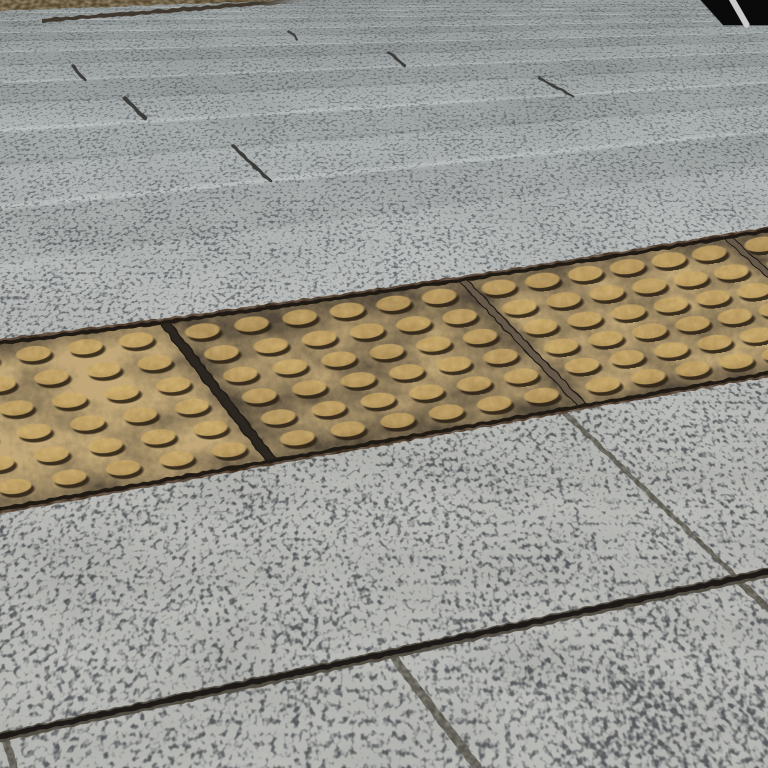
This texture is drawn by a Shadertoy shader. Its source:

```glsl
// Sunlit granite paving crossed by a band of ochre tactile tiles, with shallow steps above.
// The band is a bent grid mapped to and from the canvas, so each stud is found by rounding;
// the stone is gradient noise in perspective, and the joints are distances to segments.

float px; // width of one pixel in canvas units

vec2 gradient(vec2 cell) {
    float a = 6.2832 * fract(sin(dot(cell, vec2(127.1, 311.7))) * 43758.55);
    return vec2(cos(a), sin(a));
}

float noise(vec2 p) {
    vec2 i = floor(p), f = p - i, e = vec2(1, 0);
    vec2 w = f * f * f * (f * (f * 6.0 - 15.0) + 10.0);
    float a = dot(gradient(i), f), b = dot(gradient(i + e), f - e);
    float c = dot(gradient(i + e.yx), f - e.yx), d = dot(gradient(i + 1.0), f - 1.0);
    return mix(mix(a, b, w.x), mix(c, d, w.x), w.y);
}

float fbm(vec2 p) {
    return noise(p) + 0.5 * noise(p * 2.1 + 7.3) + 0.25 * noise(p * 4.3 + 3.1);
}

float inside(float d) { return 1.0 - smoothstep(-px, px, d); }

float joint(vec2 p, vec2 a, vec2 b, float halfWidth) {
    vec2 s = b - a;
    float t = clamp(dot(p - a, s) / dot(s, s), 0.0, 1.0);
    return inside(length(p - a - s * t) - halfWidth);
}

// Upper and lower borders of the tactile band
float bandTop(float x) { return 0.449 - 0.147 * x + 0.024 * x * (1.0 - x); }
float bandBottom(float x) { return 0.661 - 0.177 * x; }

vec2 bandToCanvas(vec2 t) {
    float x = 0.216 + 0.4095 * t.x - 0.0215 * t.x * t.x + t.y * (0.137 + 0.017 * t.x);
    return vec2(x, mix(bandTop(x), bandBottom(x), t.y));
}

vec2 canvasToBand(vec2 p) {
    float top = bandTop(p.x), v = (p.y - top) / (bandBottom(p.x) - top);
    float b = 0.4095 + 0.017 * v, c = p.x - 0.216 - 0.137 * v;
    return vec2((b - sqrt(max(b * b - 0.086 * c, 0.0))) / 0.043, v);
}

vec3 granite(vec2 p) {
    float depth = p.y + 0.8;
    vec2 g = vec2((p.x - 0.5) * 190.0, -300.0) / depth;
    float near = smoothstep(0.1, 0.65, p.y);
    float speck = noise(g) + 0.55 * noise(g * 1.9 + 5.0) + 0.22 * fbm(g * 0.12);
    speck += 0.2 * smoothstep(0.28, 0.0, length((p - vec2(0.87, 0.95)) * vec2(0.8, 1.8)));
    vec3 light = mix(vec3(0.67, 0.69, 0.69), vec3(0.71, 0.715, 0.70), near);
    light += 0.04 * smoothstep(0.2, 0.38, p.y) * (1.0 - near) - 0.07 * smoothstep(0.2, 0.0, p.y);
    vec3 dark = mix(vec3(0.46, 0.48, 0.49), vec3(0.35, 0.36, 0.37), near);
    return mix(light, dark, smoothstep(-0.1, 0.68, speck)) + 0.035 * fbm(p * vec2(5, 14));
}

// Steps shrink geometrically towards the top
vec3 addSteps(vec3 col, vec2 p) {
    float s = log(max(p.y, 0.004) / (0.27 * (1.0 - 0.37 * p.x))) / log(0.63);
    float f = fract(s), shown = smoothstep(-0.6, -0.4, s);
    float riser = smoothstep(0.47, 0.53, f) * (1.0 - smoothstep(0.96, 1.0, f));
    col -= 0.04 * riser * shown;
    col += 0.06 * smoothstep(0.06, 0.0, min(f, 1.0 - f)) * shown;
    return col - 0.05 * smoothstep(0.05, 0.0, abs(f - 0.5)) * shown;
}

vec3 tactile(vec2 p, vec2 t) {
    float tile = floor(t.x), fu = t.x - tile;
    float rim = min(min(fu, 1.0 - fu) * 2.0, min(t.y, 1.0 - t.y));
    float dirt = 0.16 + 0.27 * step(abs(tile), 0.5) + 0.14 * step(0.5, tile);
    dirt += 0.38 * smoothstep(0.2, 0.0, rim) + 0.55 * fbm(t * vec2(5, 4)) + 0.16 * fbm(p * 110.0);
    dirt = clamp(dirt, 0.0, 1.0);
    vec3 col = mix(vec3(0.76, 0.66, 0.47), vec3(0.33, 0.29, 0.23), dirt);

    // Six by six studs on each tile
    float row = clamp(round((t.y - 0.08) / 0.161), 0.0, 5.0);
    float column = clamp(round((fu - 0.087 - 0.035 * t.y) / 0.158), 0.0, 5.0);
    float v = 0.08 + 0.161 * row;
    vec2 d = p - bandToCanvas(vec2(tile + 0.087 + 0.158 * column + 0.035 * v, v));
    d.y += 0.08 * d.x;
    vec2 radius = vec2(0.0225, 0.0098);
    float shade = length((d - vec2(0.004, 0.005)) / radius);
    float stud = length(d / radius);
    col = mix(col, vec3(0.17, 0.13, 0.08), 0.88 * (1.0 - smoothstep(0.86, 1.12, shade)));
    vec3 cap = mix(vec3(0.78, 0.66, 0.42), vec3(0.62, 0.51, 0.32), 0.6 * dirt);
    cap += 0.05 * fbm(p * 90.0) - 0.05 * smoothstep(0.0, 0.012, d.y);
    col = mix(col, cap, inside((stud - 1.0) * 0.0098));

    // Seams between tiles
    float seam = abs(t.x - round(t.x)) * 0.4 + 0.003 * noise(p * 100.0);
    vec3 seamColor = mix(vec3(0.17, 0.15, 0.12), vec3(0.40, 0.35, 0.29), step(0.5, t.x));
    col = mix(col, seamColor, inside(seam - 0.007));
    return mix(col, vec3(0.13, 0.11, 0.09), inside(abs(seam - 0.006) - 0.001));
}

void mainImage(out vec4 fragColor, in vec2 fragCoord) {
    px = 0.75 / iResolution.y;
    vec2 p = fragCoord / iResolution.xy;
    p.y = 1.0 - p.y; // work downwards from the far end
    vec2 q = p + 0.0025 * vec2(noise(p * 90.0), noise(p * 90.0 + 31.0));
    vec3 col = addSteps(granite(p), p);

    // Short joints on the treads
    float cuts = joint(q, vec2(0.303, 0.190), vec2(0.352, 0.236), 0.0022);
    cuts = max(cuts, joint(q, vec2(0.162, 0.128), vec2(0.189, 0.154), 0.0024));
    cuts = max(cuts, joint(q, vec2(0.095, 0.086), vec2(0.110, 0.104), 0.0020));
    cuts = max(cuts, joint(q, vec2(0.505, 0.068), vec2(0.527, 0.086), 0.0018));
    cuts = max(cuts, joint(q, vec2(0.702, 0.101), vec2(0.746, 0.126), 0.0015));
    cuts = max(cuts, joint(q, vec2(0.376, 0.040), vec2(0.387, 0.052), 0.0014));
    col = mix(col, vec3(0.23, 0.23, 0.22), cuts);

    // Joints between the near slabs
    float thin = joint(q, vec2(0.736, 0.538), vec2(0.957, 0.750), 0.0032);
    thin = max(thin, joint(q, vec2(0.514, 0.858), vec2(0.630, 1.01), 0.0055));
    thin = max(thin, joint(q, vec2(0.963, 0.757), vec2(1.01, 0.802), 0.0045));
    thin = max(thin, joint(q, vec2(0.006, 0.958), vec2(0.021, 1.01), 0.0050));
    col = mix(col, vec3(0.36, 0.35, 0.31), thin * (0.85 + 0.5 * noise(p * 150.0)));
    float gap = q.y - 0.960 + 0.2145 * q.x;
    col = mix(col, vec3(0.33, 0.31, 0.27), inside(abs(gap) - 0.0065));
    col = mix(col, vec3(0.11, 0.10, 0.09), inside(abs(gap + 0.001) - 0.0035));

    // Tactile band in its earthy groove
    vec2 t = canvasToBand(q);
    float groove = (abs(t.y - 0.5) - 0.5) * 0.2;
    vec3 earth = vec3(0.34, 0.27, 0.21) + 0.18 * fbm(p * vec2(60, 130));
    col = mix(col, earth, inside(groove - 0.0075));
    col = mix(col, tactile(p, canvasToBand(p)), inside(groove));
    col = mix(col, vec3(0.12, 0.10, 0.08), inside(abs(groove - 0.002) - 0.0025));

    // Gravel and dark objects at the far corners
    float kerb = q.y - 0.031 + 0.078 * q.x;
    float left = 1.0 - smoothstep(0.33, 0.40, p.x);
    vec3 gravel = vec3(0.43, 0.38, 0.28) + 0.25 * noise(p * vec2(150, 220));
    col = mix(col, gravel, left * inside(q.y - 0.014 + 0.035 * q.x));
    col = mix(col, vec3(0.25, 0.22, 0.18), left * step(0.055, p.x) * inside(abs(kerb) - 0.0025));
    col = mix(col, vec3(0.04), inside(max(p.y - 0.033, 0.7 * (0.912 - p.x + 0.9 * p.y))));
    col = mix(col, vec3(0.80), joint(p, vec2(0.948, -0.01), vec2(0.972, 0.032), 0.004));

    fragColor = vec4(clamp(col, 0.0, 1.0), 1.0);
}
```
